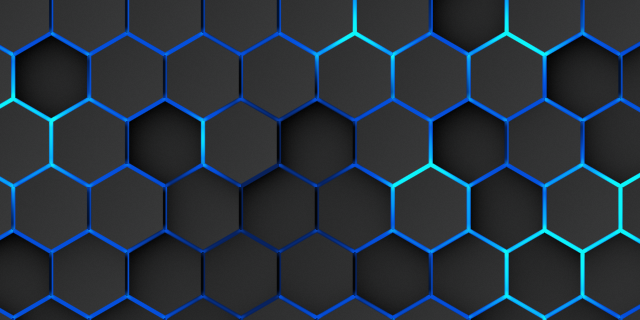
Write a Shadertoy shader that draws this pattern.

```glsl
// Dark hexagonal tiles at two depths, with blue and cyan light in the gaps between them.

// Lengths are fractions of the canvas height.
const float PITCH = 0.2372;              // distance between tile centres
const vec2 ORIGIN = vec2(0.160, 0.760);  // centre of one tile
const float GAP_HALF = 0.0066;           // half width of a lit gap
const float SHADOW_REACH = 0.036;
const float SHADOW_DEPTH = 0.85;
const float GRAIN = 0.010;
const float GRAIN_SCALE = 384.0;

const vec3 FACE = vec3(0.192, 0.194, 0.196);
const vec3 WALL = vec3(0.012, 0.015, 0.022);
const vec3 NAVY = vec3(0.03, 0.13, 0.36);
const vec3 BLUE = vec3(0.02, 0.31, 0.86);
const vec3 SKY = vec3(0.03, 0.64, 0.97);
const vec3 CYAN = vec3(0.05, 0.96, 0.98);

const vec2 DIM_CENTRE = vec2(0.84, 0.32);
const vec2 LATTICE = vec2(1.0, 1.7320508);

// Bright areas of the light: centre and radius.
const int POOLS = 7;
const vec3 POOL[POOLS] = vec3[POOLS](
    vec3(0.06, 0.60, 0.19), vec3(0.62, 0.56, 0.10), vec3(1.13, 0.89, 0.14),
    vec3(1.30, 0.43, 0.17), vec3(1.62, 0.88, 0.16), vec3(1.70, 0.18, 0.19),
    vec3(1.96, 0.38, 0.17));

float hash(vec2 p) {
    vec3 q = fract(p.xyx * 0.1031);
    q += dot(q, q.yzx + 33.33);
    return fract((q.x + q.y) * q.z);
}

// 0 is a sunken tile, 1 a raised one.
float tileHeight(vec2 id) {
    return smoothstep(0.28, 0.58, hash(id + 41.0));
}

// Finds the nearest tile centre; returns the local position and integer id.
vec2 hexCell(vec2 p, out vec2 id) {
    vec2 q = (p - ORIGIN) / PITCH;
    vec2 a = floor(q / LATTICE + 0.5);
    vec2 b = floor(q / LATTICE) + 0.5;
    vec2 toA = q - a * LATTICE;
    vec2 toB = q - b * LATTICE;
    bool nearA = dot(toA, toA) < dot(toB, toB);
    id = round(2.0 * (nearA ? a : b));
    return (nearA ? toA : toB) * PITCH;
}

float lightLevel(vec2 p) {
    float level = 0.06 + 0.34 * smoothstep(0.10, 0.55, length(p - DIM_CENTRE));
    for (int i = 0; i < POOLS; i++) {
        vec2 away = (p - POOL[i].xy) / POOL[i].z;
        level += 0.60 * exp(-dot(away, away));
    }
    return level;
}

vec3 lightColour(float level) {
    vec3 c = mix(NAVY, BLUE, smoothstep(0.05, 0.40, level));
    c = mix(c, SKY, smoothstep(0.45, 0.72, level));
    return mix(c, CYAN, smoothstep(0.68, 0.92, level));
}

void mainImage(out vec4 fragColor, in vec2 fragCoord) {
    vec2 p = fragCoord / iResolution.y;
    float pixel = 1.0 / iResolution.y;
    vec2 id;
    vec2 local = hexCell(p, id);
    float height = tileHeight(id);

    // Nearest side, and shadows cast by higher neighbours, mostly from upper left.
    float edge = PITCH;
    float shade = 1.0;
    vec2 side = vec2(1.0, 0.0);
    vec2 nextId = id;
    for (int k = 0; k < 6; k++) {
        float angle = radians(60.0 * float(k));
        vec2 dir = vec2(cos(angle), sin(angle));
        vec2 neighbour = id + round(2.0 * dir / LATTICE);
        float d = 0.5 * PITCH - dot(local, dir);
        float drop = max(tileHeight(neighbour) - height, 0.0);
        float facing = 0.62 + 0.38 * dot(dir, vec2(-0.707, 0.707));
        shade *= 1.0 - SHADOW_DEPTH * drop * facing * exp(-max(d - GAP_HALF, 0.0) / SHADOW_REACH);
        if (d < edge) {
            edge = d;
            side = dir;
            nextId = neighbour;
        }
    }

    // Matte face with faint slope and grain.
    float grain = hash(floor(p * GRAIN_SCALE)) - 0.5;
    float slope = 1.0 + 0.25 * dot(local, vec2(0.6, -0.4)) / PITCH;
    vec3 face = FACE * mix(0.88, 1.04, height) * slope * shade + GRAIN * grain;

    // Light in the gap: brighter at corners, softer at its borders.
    float along = abs(dot(local, vec2(-side.y, side.x)));
    float corner = smoothstep(0.19, 0.29, along / PITCH);
    float across = clamp(edge / GAP_HALF, 0.0, 1.0);
    float level = lightLevel(p);
    float variation = 0.22 * (hash(id + nextId + 7.0) - 0.5);
    vec3 gap = lightColour(level + variation + 0.12 * corner - 0.16 * across * across);

    // Dim upright gaps show the dark tile wall along their left part.
    float upright = smoothstep(0.8, 0.95, abs(side.x));
    float offset = -sign(side.x) * edge;
    float wall = 1.0 - smoothstep(-pixel, pixel, offset - 0.25 * GAP_HALF);
    wall *= upright * (1.0 - smoothstep(0.34, 0.60, level)) * (1.0 - 0.6 * corner);
    gap = mix(gap, WALL, wall);

    float gapMask = 1.0 - smoothstep(GAP_HALF - 0.75 * pixel, GAP_HALF + 0.75 * pixel, edge);
    fragColor = vec4(mix(face, gap, gapMask), 1.0);
}
```
